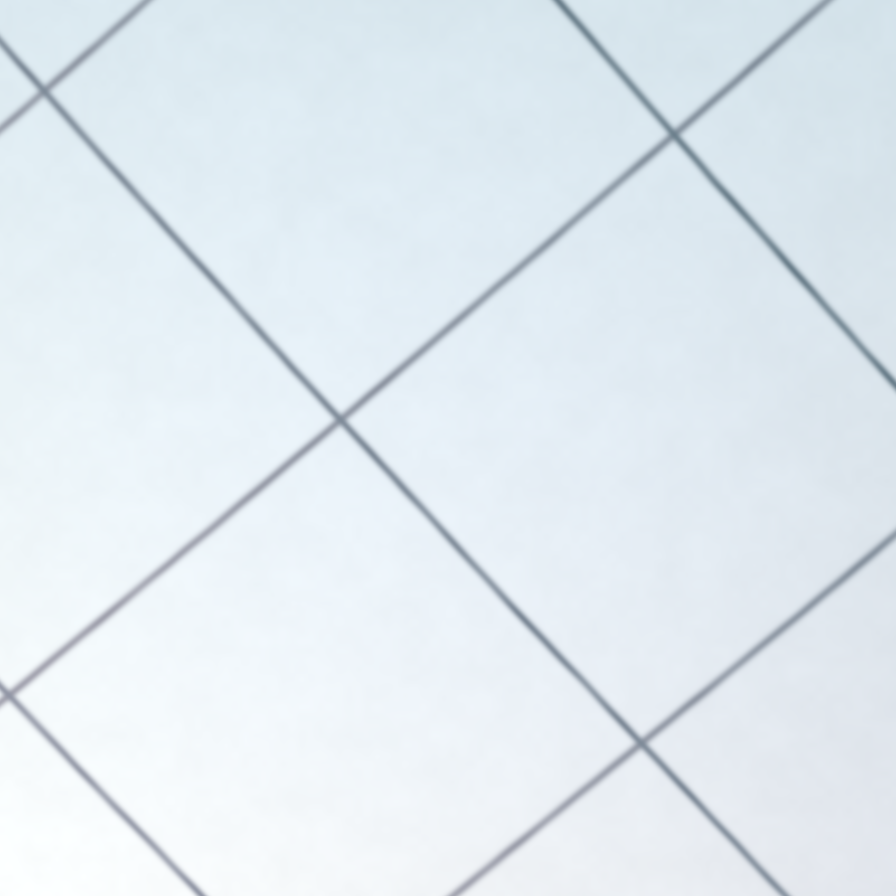
Give the GLSL for this pattern, as a Shadertoy shader.

```glsl
// Pale glazed floor tiles, seen at a slant, with thin soft blue-grey joints.

// Tile layout: a joint crossing, then the tile phase of each joint family
const vec2  CROSSING   = vec2(0.3802, 0.5313);
const vec2  RISE_AXIS  = vec2(1.308, -1.550);          // tiles per canvas unit
const vec2  FALL_AXIS  = vec2(1.520, 1.392);
const vec3  RISE_BEND  = vec3(-0.018, 0.035, 0.055);   // xx, xy, yy lens bend
const vec3  FALL_BEND  = vec3(0.012, -0.020, -0.085);

// Joints
const float RISE_WIDTH  = 0.0051;
const float FALL_WIDTH  = 0.0047;
const float JOINT_WAVER = 0.0018;
const vec3  RISE_COOL   = vec3(0.51, 0.56, 0.61);
const vec3  RISE_WARM   = vec3(0.62, 0.62, 0.67);
const vec3  FALL_COOL   = vec3(0.41, 0.49, 0.54);
const vec3  FALL_WARM   = vec3(0.56, 0.58, 0.64);
const float JOINT_WEAR  = 0.24;

// Glaze shade at the canvas corners, and a lift towards the middle
const vec3  TOP_LEFT     = vec3(0.860, 0.915, 0.943);
const vec3  TOP_RIGHT    = vec3(0.830, 0.888, 0.918);
const vec3  BOTTOM_LEFT  = vec3(0.990, 1.000, 1.000);
const vec3  BOTTOM_RIGHT = vec3(0.885, 0.900, 0.925);
const vec3  MIDDLE_LIFT  = vec3(0.010, 0.012, 0.020);
const float SIDE_FALLOFF = 1.25;
const float MOTTLE       = 0.012;
const float GRAIN        = 0.008;

float hash(vec2 p) {
    vec3 q = fract(p.xyx * 0.1031);
    q += dot(q, q.yzx + 33.33);
    return fract((q.x + q.y) * q.z);
}

float noise(vec2 p) {
    vec2 i = floor(p), f = fract(p);
    f = f * f * (3.0 - 2.0 * f);
    return mix(mix(hash(i), hash(i + vec2(1, 0)), f.x),
               mix(hash(i + vec2(0, 1)), hash(i + vec2(1, 1)), f.x), f.y);
}

// Position counted in tiles across one joint family
float tilePhase(vec2 d, vec2 axis, vec3 bend) {
    return dot(d, axis) + dot(bend, vec3(d.x * d.x, d.x * d.y, d.y * d.y));
}

// Soft joint coverage around whole values of the phase
float joint(float phase, vec2 axis, float waver, float width) {
    float dist = (phase - round(phase)) / length(axis) + waver;
    float w = max(width, 1.0 / iResolution.y);
    return exp(-dist * dist / (w * w));
}

void mainImage(out vec4 fragColor, in vec2 fragCoord) {
    vec2 uv = fragCoord / iResolution.xy;
    vec2 p = fragCoord / iResolution.y;
    vec2 d = p - CROSSING;

    // Glaze: broad light falloff with faint mottling and grain
    float side = pow(uv.x, SIDE_FALLOFF);
    vec3 col = mix(mix(BOTTOM_LEFT, BOTTOM_RIGHT, side),
                   mix(TOP_LEFT, TOP_RIGHT, side), uv.y);
    vec2 dome = 4.0 * uv * (1.0 - uv);
    col += MIDDLE_LIFT * dome.x * dome.y;
    col += MOTTLE * (noise(p * 28.0) - 0.5);
    col += GRAIN * (noise(p * 95.0 + 9.0) - 0.5);

    // Joints: slight waver and uneven strength, cooler to the upper right
    float waver = JOINT_WAVER * (0.6 * noise(p * 9.0 + 40.0)
                               + 0.4 * noise(p * 34.0 + 70.0) - 0.5);
    float cool = smoothstep(0.2, 1.6, uv.x + uv.y);
    float wear = 1.0 - JOINT_WEAR * noise(p * 26.0 + 5.0);
    float rise = joint(tilePhase(d, RISE_AXIS, RISE_BEND), RISE_AXIS, waver, RISE_WIDTH);
    float fall = joint(tilePhase(d, FALL_AXIS, FALL_BEND), FALL_AXIS, -waver, FALL_WIDTH);
    col = mix(col, mix(RISE_WARM, RISE_COOL, cool), rise * wear);
    col = mix(col, mix(FALL_WARM, FALL_COOL, cool), fall * wear);

    fragColor = vec4(clamp(col, 0.0, 1.0), 1.0);
}
```
